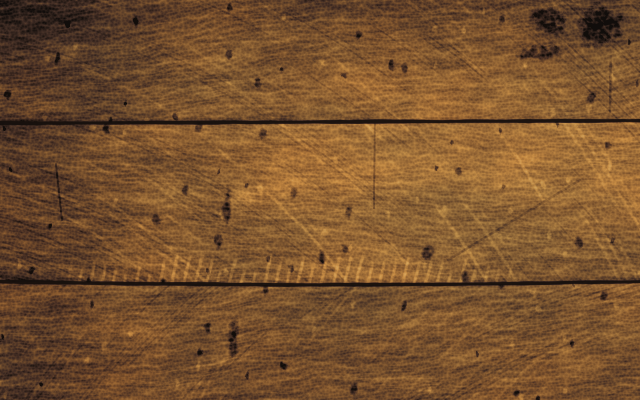
This texture is drawn by a WebGL 2 fragment shader. Its source:

```glsl
#version 300 es
precision highp float;
// Three wide, worn timber boards with dark seams, saw arcs, pits and knots.
// Stretched cellular noise makes the grain, layered sines the stains; both
// add to one tone value, which a brown colour ramp turns into wood.
uniform vec2 u_resolution;
out vec4 fragColor;

vec2 hash2(vec2 p) {
  vec3 q = fract(vec3(p.xyx) * vec3(.1031, .1030, .0973));
  q += dot(q, q.yzx + 33.33);
  return fract((q.xx + q.yz) * q.zy);
}

// Distance to the nearest scattered point, and that point's random id
vec2 cellular(vec2 p) {
  vec2 cell = floor(p), best = vec2(9., 0.);
  for (int j = -1; j <= 1; j++)
    for (int i = -1; i <= 1; i++) {
      vec2 c = cell + vec2(i, j), h = hash2(c + 91.);
      float d = length(c + h - p);
      if (d < best.x) best = vec2(d, fract(h.x * 17.3 + h.y * 5.7));
    }
  return best;
}

// Layered, rotated and bent sines, about -1 to 1
float waves(vec2 p) {
  float sum = 0., amp = .6;
  for (int i = 0; i < 5; i++) {
    sum += amp * sin(p.x + 1.3 * sin(p.y * .9)) * sin(p.y + 1.1 * sin(p.x * 1.2));
    p = mat2(1.6, 1.2, -1.2, 1.6) * p + 3.7;
    amp *= .6;
  }
  return sum;
}

// Broken arcs left by a saw blade turning about a far centre
float sawArcs(vec2 p, vec2 centre, float pitch) {
  float r = length(p - centre) / pitch + .25 * waves(p * 8.);
  float strength = hash2(vec2(floor(r), 4.)).x;
  float patches = smoothstep(-.25, .5, waves(p * 5. + floor(r) * .3));
  return strength * patches * smoothstep(.3, .04, abs(fract(r) - .5));
}

float scratch(vec2 p, vec2 a, vec2 b, float width) {
  vec2 ab = b - a;
  float along = clamp(dot(p - a, ab) / dot(ab, ab), 0., 1.);
  return smoothstep(width, width * .2, length(p - a - ab * along));
}

vec3 woodRamp(float t) {
  vec3 c = mix(vec3(.07, .05, .04), vec3(.27, .18, .14), clamp(t * 4., 0., 1.));
  c = mix(c, vec3(.49, .33, .18), clamp((t - .25) * 4., 0., 1.));
  c = mix(c, vec3(.75, .54, .27), clamp((t - .5) / .33, 0., 1.));
  return mix(c, vec3(.88, .72, .43), clamp((t - .83) * 3., 0., 1.));
}

// Knots and stains: centre, half width, half height
const vec4 blots[8] = vec4[8](
  vec4(1.375, .945, .045, .035), vec4(1.50, .935, .062, .045),
  vec4(1.362, .867, .062, .020), vec4(.568, .485, .011, .055),
  vec4(.805, .350, .009, .032), vec4(1.07, .370, .019, .017),
  vec4(.583, .155, .014, .050), vec4(.545, .395, .012, .026));

void main() {
  vec2 p = gl_FragCoord.xy / u_resolution.y;
  p.x *= 1.6 * u_resolution.y / u_resolution.x;

  // Boards and their slightly bowed seams
  float lowSeam = .296 - .008 * sin(p.x * 1.96);
  float highSeam = .692 + .004 * p.x;
  float board = step(lowSeam, p.y) + step(highSeam, p.y);
  bool middle = board == 1.;
  vec2 q = p + board * vec2(7.3, 3.1);

  // Uneven light: dim left side and top, glowing right of centre
  vec2 glow = (p - vec2(1.22, .54)) / vec2(.65, .3);
  float tone = .49 + .19 * exp(-dot(glow, glow));
  tone -= .17 * smoothstep(.5, 0., p.x) + .11 * smoothstep(.84, 1., p.y);
  tone -= .06 * smoothstep(.25, 0., p.y);

  // Stains and grain
  float stain = waves(q * vec2(3.5, 6.));
  vec2 g = q + vec2(0., .025 * waves(q * vec2(2.5, 4.)));
  g.y += (middle ? .05 : -.08) * p.x;
  tone += .10 * stain + .07 * waves(g * vec2(5., 45.));
  tone += .20 * (cellular(g * vec2(7., 65.)).x - .45);
  tone += .22 * (cellular(g * vec2(22., 130.)).x - .45);
  tone += .20 * (cellular(q * 125.).x - .45);

  // Saw marks: falling strokes above, rising strokes on the lowest board
  vec2 centre = board == 0. ? vec2(2.1, -.9) : vec2(-.5, -.7);
  float arcs = sawArcs(p, centre, .021);
  float fineArcs = sawArcs(p + .3, centre + vec2(.25, -.3), .012);
  tone += (middle ? .17 : .11) * arcs - .12 * fineArcs;
  if (middle) {
    float x = (p.x - .22 * p.y + .006 * waves(p * 7.)) / .029;
    float reach = .33 + .05 * hash2(vec2(floor(x), 2.)).x;
    float tooth = smoothstep(.22, .04, abs(fract(x) - .5)) * smoothstep(reach, reach - .03, p.y);
    tone += .2 * tooth * smoothstep(.1, .25, p.x) * smoothstep(1.4, 1.15, p.x);
  }

  // Scattered pits, tall and ragged, with a few pale chips
  vec2 ragged = q + .006 * vec2(waves(p * 45.), waves(p * 45. + 9.));
  vec2 pit = cellular(ragged * vec2(10., 6.5));
  float size = .13 * pit.y;
  tone -= .36 * step(.4, pit.y) * smoothstep(size, size * .35, pit.x);
  vec2 chip = cellular(ragged * vec2(13., 8.) + 40.);
  tone += .2 * step(.7, chip.y) * smoothstep(.11, .03, chip.x);

  // Knots with crumbly insides, and long scratches
  float crumbs = cellular(p * 75.).x;
  for (int i = 0; i < 8; i++) {
    float edge = length((p - blots[i].xy) / blots[i].zw) + .45 * waves(p * 38.);
    tone -= smoothstep(1.15, .5, edge) * (.5 - .4 * crumbs);
  }
  tone -= .2 * scratch(p, vec2(.935, .48), vec2(.937, .69), .004);
  tone -= .16 * scratch(p, vec2(1.12, .35), vec2(1.45, .55), .005);
  tone -= .18 * scratch(p, vec2(1.525, .72), vec2(1.527, .86), .005);
  tone -= .22 * scratch(p, vec2(.14, .59), vec2(.155, .45), .004);
  tone += .12 * smoothstep(1.2, .3, length((p - vec2(.605, .51)) / vec2(.035, .05)) + .4 * waves(p * 25.));

  // Dark seams with a soft shadow and a lit lip below
  float below = min(abs(p.y - lowSeam), abs(p.y - highSeam));
  float lip = max(lowSeam - p.y, 0.) + (middle ? highSeam - p.y : 0.);
  tone += .10 * smoothstep(.003, .007, lip) * smoothstep(.022, .008, lip);
  tone -= .12 * smoothstep(.022, .0, below);
  float gap = .0045 + .0015 * waves(vec2(p.x * 14., board));
  tone = mix(tone, .02, .95 * smoothstep(gap + .002, gap - .002, below));

  vec3 colour = woodRamp(tone) * (1. + .05 * stain * vec3(1., 0., -1.));
  fragColor = vec4(colour, 1.);
}
```
